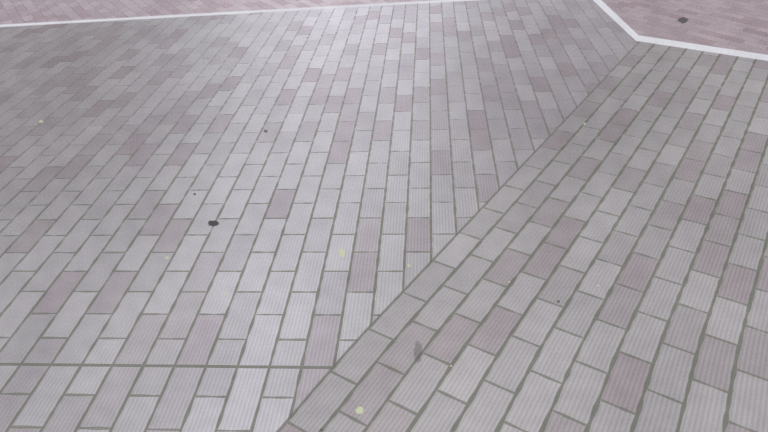
Write a Shadertoy shader that draws this texture.

```glsl
// Weathered block paving in perspective: two running-bond fields, pale kerbs and a soft sheen.
#define LEFT_BLOCK vec2(0.058, 0.103)
#define RIGHT_BLOCK vec2(0.050, 0.088)
#define LONG_JOINT 0.0025
#define CROSS_JOINT 0.0017
#define RIB_COUNT 8.0
#define RIB_DEPTH 0.022
#define TONE_SPREAD 0.045
#define SHEEN_COLOR vec3(0.150, 0.152, 0.168)
#define JOINT_COLOR vec3(0.455, 0.460, 0.430)
#define KERB_COLOR vec3(0.87, 0.87, 0.90)
#define LITTER_COUNT 12

float hash(vec2 p) {
    vec3 q = fract(vec3(p.xyx) * 0.1031);
    q += dot(q, q.yzx + 33.33);
    return fract((q.x + q.y) * q.z);
}

float cornerSlope(vec2 cell, vec2 offset) {
    float angle = 6.2832 * hash(cell);
    return dot(vec2(cos(angle), sin(angle)), offset);
}

float gradientNoise(vec2 p) {
    vec2 i = floor(p), f = fract(p), e = vec2(1.0, 0.0);
    vec2 s = f * f * f * (f * (f * 6.0 - 15.0) + 10.0);
    float low = mix(cornerSlope(i, f), cornerSlope(i + e.xy, f - e.xy), s.x);
    float high = mix(cornerSlope(i + e.yx, f - e.yx), cornerSlope(i + e.xx, f - e.xx), s.x);
    return mix(low, high, s.y);
}

// Filtered coverage of a joint, thinning as it shrinks below a pixel.
float jointCover(float dist, float width, float footprint) {
    float soft = max(footprint, 0.0005);
    float edge = 1.0 - smoothstep(width - soft * 0.7, width + soft * 0.8, dist);
    return edge * clamp(2.0 * width / soft, 0.0, 1.0);
}

// Running bond: x is joint cover, y is block tone, z is rib relief.
vec3 paving(vec2 ground, vec2 block) {
    vec2 cell = ground / block;
    vec2 footprint = fwidth(ground);
    cell.y += 0.5 * mod(floor(cell.x), 2.0);
    vec2 dist = (0.5 - abs(fract(cell) - 0.5)) * block;
    float wear = 1.0 + 0.9 * gradientNoise(ground * 45.0);
    float joint = max(jointCover(dist.x, LONG_JOINT * wear, footprint.x),
                      0.85 * jointCover(dist.y, CROSS_JOINT * wear, footprint.y));
    float ribPitch = footprint.x / block.x * RIB_COUNT;
    float rib = sin(6.2832 * RIB_COUNT * cell.x) * (1.0 - smoothstep(0.28, 0.6, ribPitch));
    return vec3(joint, hash(floor(cell) + 71.0) - 0.5, rib);
}

float spot(vec2 p, vec2 center, vec2 radius) {
    vec2 d = (p - center) / radius;
    float wobble = 0.35 * gradientNoise(p * 130.0);
    return 1.0 - smoothstep(0.65, 1.25, length(d) + wobble);
}

vec3 surface(vec3 base, vec3 pave, float jointStrength) {
    vec3 block = base * (1.0 + 2.0 * TONE_SPREAD * pave.y);
    block *= mix(vec3(1.0), vec3(0.995, 0.965, 0.975), smoothstep(0.1, 0.5, -pave.y));
    block += RIB_DEPTH * pave.z;
    return mix(block, JOINT_COLOR * (0.70 + 0.5 * base.g), pave.x * jointStrength);
}

// Round falloff of light about a center.
float pool(vec2 p, vec2 center, vec2 scale) {
    vec2 d = (p - center) * scale;
    return exp(-dot(d, d));
}

void mainImage(out vec4 fragColor, in vec2 fragCoord) {
    // Height-based units, with y measured down from the top edge.
    vec2 p = vec2(fragCoord.x, iResolution.y - fragCoord.y) / iResolution.y;
    float pixel = 1.0 / iResolution.y;

    // Ground coordinates of both fields share one tilted horizon.
    float depth = p.y + 0.05 * p.x + 0.417;
    vec2 left = vec2(p.x - 0.991, 0.843 + 0.0105 * p.x - p.y) / depth;
    vec2 right = vec2(dot(p - vec2(0.931, 0.676), vec2(0.7265, 0.687)),
                      dot(p - vec2(0.995, 0.620), vec2(0.365, -1.0))) / depth;
    right.x -= 0.009 * smoothstep(0.75, 1.05, p.y);
    vec3 leftPave = paving(left - vec2(0.007, 0.0), LEFT_BLOCK);
    vec3 rightPave = paving(right - vec2(0.0, 0.018), RIGHT_BLOCK);
    vec3 outerPave = paving(vec2(left.x + left.y, left.y - left.x), vec2(0.06, 0.11));

    // Straight seam across the near left field.
    leftPave.x = max(leftPave.x, jointCover(abs(left.y), LONG_JOINT, fwidth(left.y)));

    // Broad light: a sheen down the left field, dim far corners.
    float sheenAxis = p.x - (0.83 - 0.30 * p.y);
    float sheen = exp(-sheenAxis * sheenAxis / 0.10) * (0.50 + 0.75 * exp(-p.y * 4.0));
    float dimLeft = pool(p, vec2(0.0, 0.23), vec2(2.0, 3.2));
    float dimWedge = pool(p, vec2(1.34, 0.20), vec2(3.6, 3.4));
    vec3 leftBase = vec3(0.650, 0.637, 0.655) + SHEEN_COLOR * sheen;
    leftBase -= vec3(0.085, 0.088, 0.09) * dimLeft + vec3(0.060, 0.068, 0.065) * dimWedge;
    vec3 rightBase = vec3(0.635, 0.620, 0.632) + 0.06 * exp(-3.0 * length(p - vec2(0.95, 1.0)));
    rightBase -= 0.045 * dimWedge;
    vec3 outerBase = mix(vec3(0.67, 0.625, 0.655), vec3(0.65, 0.60, 0.625), smoothstep(1.1, 1.5, p.x));
    outerBase += 0.12 * exp(-12.0 * (p.x - 0.75) * (p.x - 0.75));

    // Join the fields along the diagonal edge course.
    float seamSoft = fwidth(right.x);
    float rightSide = smoothstep(-seamSoft, seamSoft, right.x);
    float farFade = mix(0.50, 0.85, smoothstep(0.05, 0.6, p.y));
    vec3 color = mix(surface(leftBase, leftPave, farFade),
                     surface(rightBase, rightPave, 0.88), rightSide);
    float diagonal = jointCover(abs(right.x), CROSS_JOINT, seamSoft);
    color = mix(color, JOINT_COLOR, 0.6 * diagonal);

    // Pale kerbs and the pinkish paving beyond them.
    vec2 corner = p - vec2(1.475, 0.088);
    float rightKerb = max((corner.y - 0.946 * corner.x) / 1.377, (corner.y - 0.152 * corner.x) / 1.011);
    float leftKerb = p.y - 0.060 + 0.0563 * p.x;
    float outer = min(rightKerb, leftKerb);
    color = mix(color, surface(outerBase, outerPave, 0.5), 1.0 - smoothstep(-pixel, pixel, outer));
    float kerbWidth = mix(0.0030, 0.0070, step(1.2, p.x));
    float kerb = 1.0 - smoothstep(kerbWidth - pixel, kerbWidth + pixel, abs(outer));
    color = mix(color, KERB_COLOR, 0.92 * kerb);

    // Mottled wear and fine grain.
    color += 0.030 * gradientNoise(p * 5.0) + 0.030 * gradientNoise(p * vec2(24.0, 32.0));
    color += 0.025 * gradientNoise(p * 190.0);

    // Fallen leaves, clumps and one damp stain.
    vec3 leaf = vec3(0.78, 0.80, 0.68), clump = vec3(0.33, 0.32, 0.33);
    color = mix(color, leaf, spot(p, vec2(0.792, 0.585), vec2(0.007, 0.010)));
    color = mix(color, leaf, spot(p, vec2(0.833, 0.950), vec2(0.010, 0.008)));
    color = mix(color, clump, spot(p, vec2(0.493, 0.517), vec2(0.013, 0.007)));
    color = mix(color, clump, 0.8 * spot(p, vec2(1.581, 0.047), vec2(0.012, 0.007)));
    color = mix(color, clump, 0.35 * spot(p, vec2(0.968, 0.815), vec2(0.010, 0.026)));
    for (int i = 0; i < LITTER_COUNT; i++) {
        float seed = float(i);
        vec2 place = vec2(1.75 * hash(vec2(seed, 3.0)), 0.15 + 0.85 * hash(vec2(seed, 9.0)));
        float size = 0.002 + 0.002 * hash(vec2(seed, 17.0));
        vec3 litter = mix(leaf, clump, step(0.6, hash(vec2(seed, 23.0))));
        color = mix(color, litter, 0.6 * spot(p, place, vec2(size * 1.3, size)));
    }
    fragColor = vec4(clamp(color, 0.0, 1.0), 1.0);
}
```
